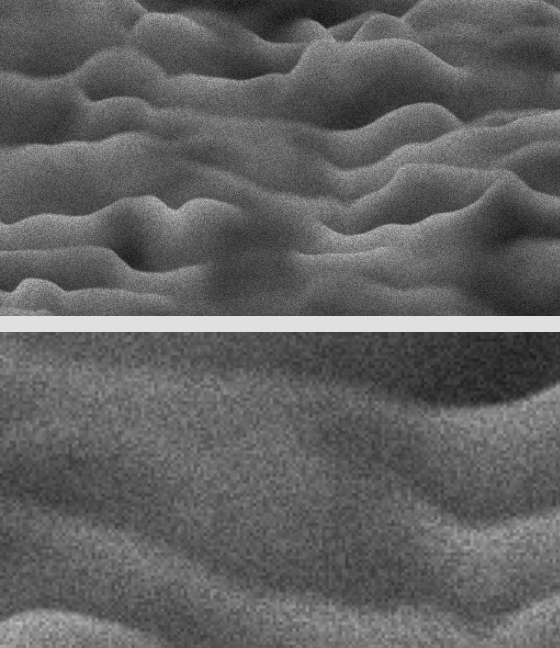
Top: the whole. Bottom: its middle third, enlarged.
Write a Shadertoy shader that draws this texture.

```glsl
#define LAYERS 15
#define SPACING 0.098
#define SWELL 0.19
#define DOME 0.11
#define DARK_TONE 0.225
#define LIGHT_TONE 0.595
#define FALLOFF 0.076
#define LUMPS 0.26
#define GRAIN_ROWS 288.0
#define GRAIN_AMOUNT 0.11

float hash(vec2 p) {
    vec3 q = fract(p.xyx * 0.1031);
    q += dot(q, q.yzx + 33.33);
    return fract((q.x + q.y) * q.z);
}

float noise(vec2 p) {
    vec2 cell = floor(p), f = fract(p);
    f = f * f * f * (f * (f * 6.0 - 15.0) + 10.0);
    float low = mix(hash(cell), hash(cell + vec2(1, 0)), f.x);
    float high = mix(hash(cell + vec2(0, 1)), hash(cell + vec2(1, 1)), f.x);
    return mix(low, high, f.y);
}

float fbm(vec2 p) {
    float sum = 0.0, weight = 0.5;
    for (int i = 0; i < 4; i++) {
        sum += weight * noise(p);
        p = mat2(1.6, 1.2, -1.2, 1.6) * p + 17.0;
        weight *= 0.5;
    }
    return sum;
}

// Rounded domes meeting in narrow dips, carried on a wide swell
float crestHeight(float x, float layer) {
    float swell = noise(vec2(x * 1.9 + layer * 5.37, layer * 7.31)) - 0.5;
    float wave = 2.0 * noise(vec2(x * 4.2 + layer * 2.71, layer * 3.77 + 40.0)) - 1.0;
    float dome = sqrt(wave * wave + 0.012);
    float ripple = noise(vec2(x * 13.0, layer * 9.1 + 80.0)) - 0.5;
    return 1.22 - layer * SPACING + SWELL * swell + DOME * dome + 0.016 * ripple;
}

// Overlapping sand banks, painted from the far one to the near one
float duneTone(vec2 p) {
    vec2 bent = p + 0.11 * (vec2(noise(p * 3.7), noise(p * 2.9 + 9.0)) - 0.5);
    bent += 0.025 * (vec2(noise(p * 9.0 + 31.0), noise(p * 8.0 + 53.0)) - 0.5);
    float tone = 0.4;
    for (int i = 0; i < LAYERS; i++) {
        float layer = float(i);
        float depth = crestHeight(bent.x, layer) - bent.y;
        // Crests fade in and out along their length
        float crisp = smoothstep(0.25, 0.65, noise(vec2(p.x * 3.4 + layer * 3.3, layer * 5.9 + 120.0)));
        float softness = mix(0.045, 0.006, crisp);
        float cover = smoothstep(-softness, softness, depth) * mix(0.2, 1.0, crisp);
        float reach = FALLOFF * mix(0.5, 1.6, noise(bent * vec2(4.0, 5.0) + layer * 11.0));
        float light = exp(-max(depth, 0.0) / reach);
        float flank = 0.14 * (noise(vec2(bent.x * 5.0 + layer * 6.1, layer * 4.3 + 200.0)) - 0.5);
        tone = mix(tone, mix(DARK_TONE, LIGHT_TONE, light) + flank, cover);
    }
    return tone + LUMPS * (fbm(bent * vec2(3.6, 6.0) + 5.0) - 0.46);
}

// Fine speckle, two samples summed for a soft spread
float sandGrain(vec2 p) {
    vec2 g = p * GRAIN_ROWS - 0.5;
    return noise(g) + noise(g + vec2(613.0, 271.0)) - 1.0;
}

void mainImage(out vec4 fragColor, in vec2 fragCoord) {
    vec2 p = fragCoord / iResolution.y;
    float tone = duneTone(p);
    tone += GRAIN_AMOUNT * sandGrain(p) * mix(0.7, 1.3, smoothstep(0.2, 0.6, tone));
    fragColor = vec4(vec3(clamp(tone, 0.0, 1.0)), 1.0);
}
```
